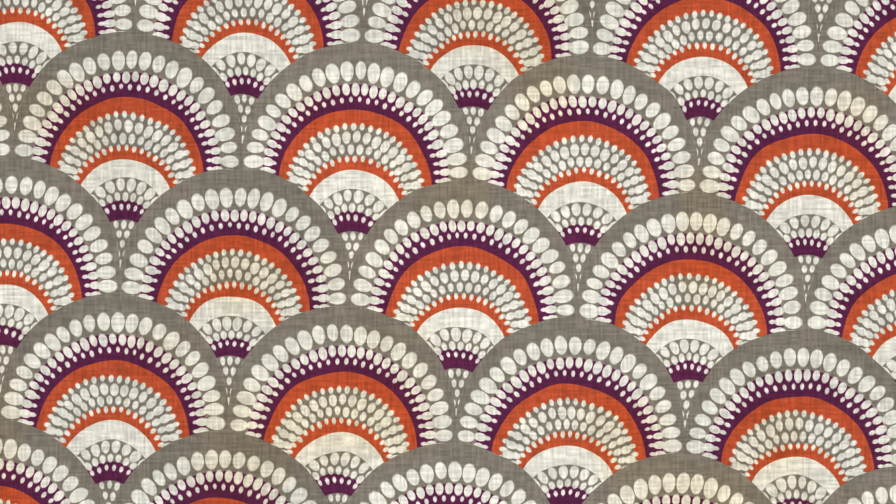
Give the GLSL for this pattern, as a Shadertoy shader.

```glsl
// Printed linen of overlapping scallop fans. Each fan stacks arches whose circles
// shrink with depth below its apex, then adds rings of radial oval dots.
// Two staggered rows are layered per point; cloth weave and worn ink go on top.

#define SPAN 430.0      // pattern units per canvas height
#define FAN_WIDTH 195.0 // distance between fans in a row
#define ROW_PITCH 112.0 // distance between staggered rows
#define TILT 0.052      // clockwise slant of the cloth
#define ARCH_RADIUS 108.0
#define ARCH_DECAY 115.0
#define WOBBLE 2.4      // hand-printed distortion
#define WEAVE 0.15      // thread contrast

const vec3 GREY = vec3(0.50, 0.47, 0.425);
const vec3 CREAM = vec3(0.89, 0.88, 0.83);
const vec3 PURPLE = vec3(0.35, 0.15, 0.27);
const vec3 ORANGE = vec3(0.73, 0.32, 0.20);

const int SHAPED_RINGS = 10;
const int ALL_RINGS = 15;
// depth below apex, half length, spacing along the arch
const vec3 RINGS[SHAPED_RINGS] = vec3[SHAPED_RINGS](
    vec3(24.0, 8.0, 12.0), vec3(39.0, 5.2, 8.2), vec3(48.0, 2.7, 7.6),
    vec3(72.0, 3.2, 7.2), vec3(81.0, 5.2, 8.6), vec3(91.0, 4.2, 7.6),
    vec3(99.0, 2.8, 6.6), vec3(131.0, 5.6, 9.0), vec3(141.0, 3.8, 6.8),
    vec3(149.0, 2.6, 6.4));

float hash(vec2 p) {
    vec3 q = fract(p.xyx * 0.1031);
    q += dot(q, q.yzx + 33.33);
    return fract((q.x + q.y) * q.z);
}

float noise(vec2 p) {
    vec2 i = floor(p), f = fract(p);
    f = f * f * (3.0 - 2.0 * f);
    return mix(mix(hash(i), hash(i + vec2(1, 0)), f.x),
               mix(hash(i + vec2(0, 1)), hash(i + vec2(1, 1)), f.x), f.y);
}

float coverage(float dist, float soft) {
    return smoothstep(soft, -soft, dist);
}

float archRadius(float depth) {
    return ARCH_RADIUS * exp(-depth / ARCH_DECAY);
}

// Offset from the centre of the arch at this depth, with y up
vec2 fromArch(vec2 p, float depth) {
    return vec2(p.x, depth + archRadius(depth) - p.y);
}

void paintArch(inout vec3 col, vec3 ink, vec2 p, float depth, float soft) {
    float dist = length(fromArch(p, depth)) - archRadius(depth);
    col = mix(col, ink, coverage(dist, soft));
}

float dotRing(vec2 p, vec3 ring, float index, vec2 fanId, float soft) {
    float radius = archRadius(ring.x);
    vec2 v = fromArch(p, ring.x);
    float angle = atan(v.x, v.y), stepAngle = ring.z / radius;
    float shift = 0.5 * mod(index, 2.0);
    float slot = round(angle / stepAngle - shift);
    float jitter = hash(fanId * 17.0 + vec2(slot + 60.0, index * 7.0)) - 0.5;
    vec2 local = vec2((angle - (slot + shift) * stepAngle) * radius,
                      length(v) - radius + jitter * 1.2);
    vec2 size = ring.y * vec2(0.67, 1.0) * (1.0 + 0.2 * jitter);
    float dist = (length(local / size) - 1.0) * size.x;
    return coverage(dist, soft) * step(abs(angle), 1.8);
}

vec3 fanColor(vec2 p, vec2 fanId, float soft) {
    vec3 col = GREY;
    paintArch(col, PURPLE, p, 35.0, soft);
    paintArch(col, ORANGE, p, 57.0, soft);
    paintArch(col, GREY, p, 71.0, soft);
    paintArch(col, ORANGE, p, 97.0, soft);
    paintArch(col, CREAM, p, 108.5, soft);
    paintArch(col, GREY, p, 125.0, soft);
    paintArch(col, PURPLE, p, 144.0, soft);
    paintArch(col, GREY, p, 160.0, soft);
    for (int i = 0; i < ALL_RINGS; i++) {
        vec3 ring = i < SHAPED_RINGS ? RINGS[i]
            : vec3(164.0 + 8.5 * float(i - SHAPED_RINGS), 3.4, 6.5);
        col = mix(col, CREAM, dotRing(p, ring, float(i), fanId, soft));
    }
    return col * (0.97 + 0.06 * hash(fanId + 40.0));
}

void mainImage(out vec4 fragColor, in vec2 fragCoord) {
    float pixel = SPAN / iResolution.y;
    vec2 cloth = fragCoord * pixel;
    float soft = max(0.8, 0.65 * pixel);

    // Tilted fabric space, y measured downwards from a central apex
    vec2 q = cloth - vec2(0.5 * iResolution.x * pixel + 18.0, 276.0);
    vec2 fabric = vec2(q.x * cos(TILT) - q.y * sin(TILT),
                       -q.x * sin(TILT) - q.y * cos(TILT));
    fabric += WOBBLE * (vec2(noise(cloth * 0.04), noise(cloth * 0.04 + 71.0)) - 0.5);

    // Rear row first, front row over it
    vec3 col = GREY;
    float frontRow = floor(fabric.y / ROW_PITCH);
    for (float back = 1.0; back >= 0.0; back--) {
        float row = frontRow - back;
        float stagger = 0.5 * mod(row, 2.0);
        float column = round(fabric.x / FAN_WIDTH - stagger);
        vec2 p = fabric - vec2((column + stagger) * FAN_WIDTH, row * ROW_PITCH);
        float bodyRadius = 0.5 * FAN_WIDTH;
        float body = length(vec2(p.x, max(bodyRadius - p.y, 0.0))) - bodyRadius;
        col = mix(col, fanColor(p, vec2(column, row), soft), coverage(body, soft));
    }

    // Linen threads, uneven ink and faint yellowing
    float threads = noise(cloth * vec2(0.09, 0.6)) + noise(cloth * vec2(0.6, 0.09) + 37.0) - 1.0;
    col *= 1.0 + WEAVE * threads + 0.06 * (noise(cloth * 0.5 + 11.0) - 0.5);
    col *= mix(vec3(1.0), vec3(1.0, 0.97, 0.91), smoothstep(0.5, 0.9, noise(cloth * 0.015 + 5.0)));
    fragColor = vec4(clamp(col, 0.0, 1.0), 1.0);
}
```
